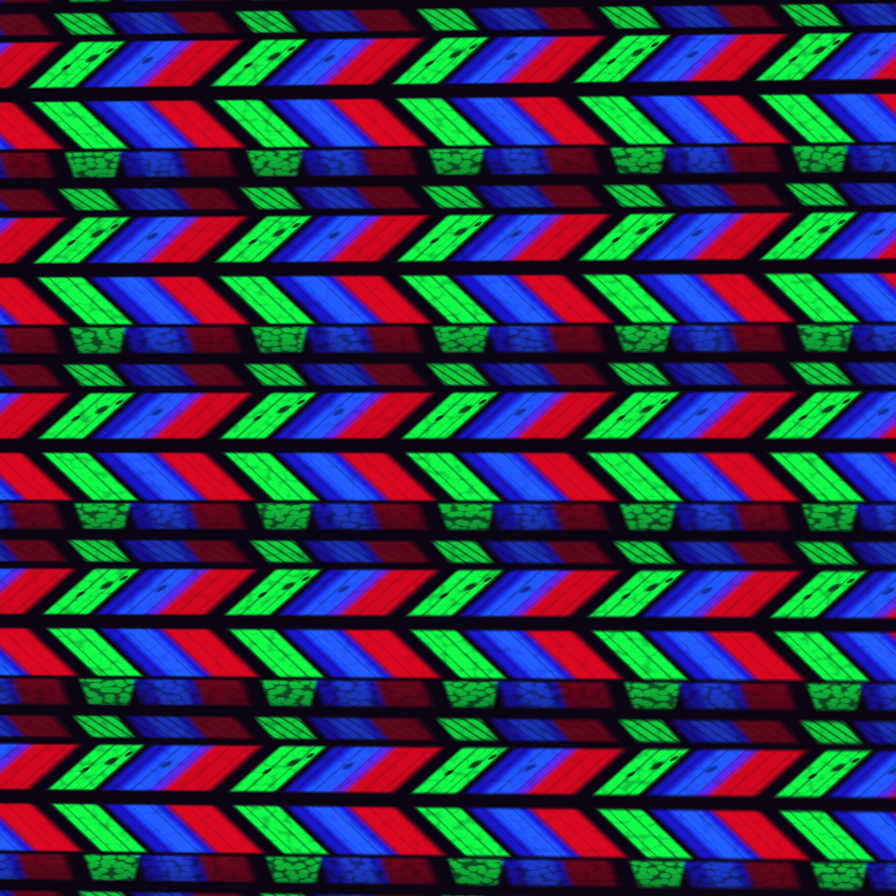
Give the GLSL for this pattern, as a WebGL 2 fragment shader.

```glsl
#version 300 es
precision highp float;
// Glowing green, blue and red slats folded into zigzag columns, cut by dark rows.
// Each cell stacks four bands (tall, dim, small, tall mirrored); every band slants
// the same three-slat profile, then adds streaks, mottling and small dark specks.

uniform vec2 u_resolution;
out vec4 fragColor;

const vec2 REPEATS = vec2(4.93, 5.05);
const vec2 FIRST_CELL = vec2(0.2445, 0.1016);
const vec3 GROUND = vec3(0.045, 0.018, 0.075);
const vec3 GREEN = vec3(0.02, 0.94, 0.20);
const vec3 DEEP_BLUE = vec3(0.05, 0.07, 0.72);
const vec3 BRIGHT_BLUE = vec3(0.09, 0.34, 1.0);
const vec3 VIOLET = vec3(0.42, 0.14, 0.88);
const vec3 RED = vec3(0.80, 0.01, 0.05);

vec2 hash2(vec2 p) {
  return fract(sin(vec2(dot(p, vec2(127.1, 311.7)), dot(p, vec2(269.5, 183.3)))) * 4375.5);
}

// Distance to the nearest scattered point.
float cellular(vec2 p) {
  vec2 base = floor(p);
  float nearest = 1.5;
  for (int j = -1; j <= 1; j++) {
    for (int i = -1; i <= 1; i++) {
      vec2 site = base + vec2(i, j);
      nearest = min(nearest, length(site + hash2(site) - p));
    }
  }
  return nearest;
}

// Soft-edged interval.
float strip(float x, float lo, float hi, float soft) {
  return smoothstep(lo - soft, lo + soft, x) * (1.0 - smoothstep(hi - soft, hi + soft, x));
}

// Position within a slat period; the seam falls in the dark gap.
float slatCoord(float column, float shift) {
  return fract(column - shift + 0.05) - 0.05;
}

// Fine dark lines running along the slats.
float streaks(float u, float seed) {
  float wave = sin(u * 118.0 + seed) + 0.7 * sin(u * 67.0 + seed * 2.3);
  return 1.0 - 0.32 * smoothstep(0.3, 1.5, wave);
}

// Cross-section of green, blue and red slats; gain dims each one.
vec3 slats(float u, float greenWidth, vec3 gain, float violet, float grain) {
  float green = strip(u, 0.0, greenWidth, 0.018);
  float blue = strip(u, 0.295, 0.635, 0.03);
  float core = strip(u, 0.40, 0.575, 0.035);
  float red = strip(u, 0.63, 0.89, 0.035);
  vec3 blueTone = mix(DEEP_BLUE, BRIGHT_BLUE, core * gain.y);
  blueTone = mix(blueTone, VIOLET, violet * smoothstep(0.52, 0.60, u));
  vec3 light = GREEN * green * gain.x * grain;
  light += blueTone * blue * gain.y * mix(1.0, grain, 0.65);
  light += RED * red * gain.z * mix(1.0, grain, 0.3);
  return light;
}

// Dark round fleck at a fixed place in the band.
float speck(vec2 p, vec2 center, float radius) {
  return 1.0 - 0.75 * smoothstep(radius, radius * 0.35, length((p - center) * vec2(1.0, 0.28)));
}

void main() {
  vec2 uv = gl_FragCoord.xy / u_resolution;
  vec2 p = vec2(uv.x, 1.0 - uv.y);

  // Slight lean of the columns and fanning of the rows.
  vec2 warped = p;
  warped.x -= 0.027 * (p.y - 0.308);
  warped.y -= 0.025 * (p.y - 0.5) * (p.x - 0.5);
  vec2 grid = (warped - FIRST_CELL) * REPEATS;
  float column = grid.x;
  float t = fract(grid.y);
  float row = floor(grid.y);
  float soft = mix(0.010, 0.018, p.x * p.y);

  // Mottling shared by all bands, different in every repeat.
  float mottle = cellular(grid * vec2(17.0, 26.0));
  float wear = mix(1.06, 0.82, smoothstep(0.35, 0.95, mottle));
  vec3 color = GROUND;

  // Tall band leaning right.
  float v = (t - 0.04) / 0.27;
  float u = slatCoord(column, 0.27 * v);
  vec3 light = slats(u, 0.25, vec3(1.0), 0.0, streaks(u, 1.2) * wear);
  color += light * strip(t, 0.04, 0.308, soft);

  // Dim tapering band below it.
  v = (t - 0.325) / 0.15;
  u = slatCoord(column, 0.17 + 0.05 * v);
  float patches = mix(1.1, 0.45, smoothstep(0.3, 0.8, cellular(grid * vec2(19.0, 34.0))));
  light = slats(u, 0.31 - 0.09 * v, vec3(0.70, 0.75, 0.43), 0.0, patches);
  color += light * strip(t, 0.327, 0.472, soft) * mix(1.05, 0.75, v);

  // Small hatched band.
  v = (t - 0.537) / 0.123;
  u = slatCoord(column, 0.13 + 0.10 * v);
  float hatch = 1.0 - 0.4 * smoothstep(0.2, 0.9, sin((u - 0.08 * v) * 88.0 + row * 0.4));
  light = slats(u, 0.24, vec3(0.80, 0.68, 0.40), 0.0, hatch * wear);
  color += light * strip(t, 0.537, 0.658, soft);

  // Tall band leaning left, with violet edges and specks.
  v = (t - 0.70) / 0.26;
  u = slatCoord(column, 0.27 - 0.29 * v);
  vec2 place = vec2(u, v);
  float flecks = speck(place, vec2(0.17, 0.36), 0.035) * speck(place, vec2(0.08, 0.55), 0.024);
  flecks *= speck(place, vec2(0.49, 0.42), 0.032) * speck(place, vec2(0.22, 0.20), 0.022);
  light = slats(u, 0.25, vec3(0.98, 0.97, 0.95), 0.75, streaks(u, 3.9) * wear * flecks);
  color += light * strip(t, 0.70, 0.958, soft);

  fragColor = vec4(min(color, 1.0), 1.0);
}
```
